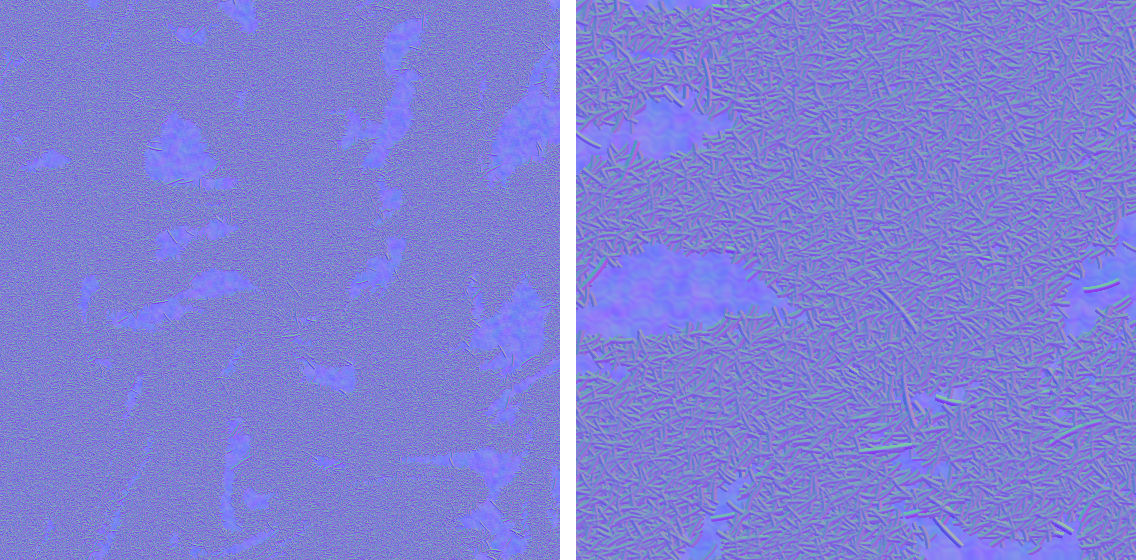
Left: the whole. Right: its middle third, enlarged.
A Shadertoy shader for this texture map:

```glsl
#define CELL 0.0075         // grid step of the fine needles
#define NEEDLES 9           // fine needles per cell
#define NEEDLE_LEN 0.0066   // largest half length
#define NEEDLE_WID 0.00095  // half width
#define STRAY_CELL 0.020    // grid step of the long loose needles
#define STRAY_LEN 0.017
#define STRAY_WID 0.0013
#define SLOPE 2.5           // steepness of a needle's flanks
#define BARE_LEVEL 0.66     // higher means fewer bare patches
#define PATCH_FREQ 14.0
#define GROUND_RELIEF 0.045
#define BLUE_TILT 0.5       // blue lost on up-facing flanks

const float PI = 3.14159265;
const float EDGE = 0.0014;               // softness of outlines
const vec2 CONTRAST = vec2(0.29, 0.38);  // red and green swing of needles
const float NEEDLE_BLUE = 0.63;
const float GROUND_BLUE = 0.93;

vec3 hash3(vec3 p) {
    p = fract(p * vec3(0.1031, 0.1030, 0.0973));
    p += dot(p, p.yxz + 33.33);
    return fract((p.xxy + p.yxx) * p.zyx);
}

mat2 rotation(float a) {
    float c = cos(a), s = sin(a);
    return mat2(c, s, -s, c);
}

// Layered, warped sines: large values are bare ground
float bareness(vec2 p) {
    float sum = 0.5 * (p.x - 0.5), amp = 1.0;
    vec2 q = rotation(-0.7) * p * PATCH_FREQ * vec2(0.85, 1.15) + vec2(2.3, 5.1);
    for (int i = 0; i < 5; i++) {
        q += 0.9 * sin(q.yx * 0.63 + float(i) * 1.9);
        q += 0.3 * sin(q.yx * 1.9 + float(i) * 2.7);
        sum += amp * sin(q.x) * sin(q.y);
        q = rotation(1.1) * q * 1.5 + 3.7;
        amp *= 0.8;
    }
    return sum;
}

// Soft lumps of the ground, as a surface normal
vec3 groundNormal(vec2 p) {
    vec2 slope = vec2(0.0);
    float freq = 110.0;
    for (int i = 0; i < 8; i++) {
        float a = float(i) * 2.4;
        vec2 dir = vec2(cos(a), sin(a));
        vec2 warp = 1.6 * sin(p.yx * freq * 0.57 + a);
        slope += dir * cos(dot(p, dir) * freq + warp.x + warp.y);
        freq *= 1.35;
    }
    return vec3(slope * GROUND_RELIEF, GROUND_BLUE);
}

// Coverage of |x| < limit with a soft edge
float band(float x, float limit) {
    return 1.0 - smoothstep(limit - 0.5 * EDGE, limit + 0.5 * EDGE, abs(x));
}

// Adds needles whose bareness lies in range; xyz = weighted normal, w = weight
void scatter(vec2 p, float cell, int count, vec2 size, vec2 range,
             float keep, float gain, float seed, inout vec4 acc) {
    vec2 home = floor(p / cell);
    for (int y = -1; y <= 1; y++)
    for (int x = -1; x <= 1; x++) {
        vec2 id = home + vec2(x, y);
        float bare = bareness((id + 0.5) * cell);
        for (int k = 0; k < count; k++) {
            vec3 place = hash3(vec3(id + 17.0, float(k) * 7.0 + seed));
            vec3 look = hash3(vec3(id + 61.0, float(k) * 5.0 + seed + 3.0));
            float level = bare + 0.4 * (look.z - 0.5);
            if (level < range.x || level > range.y || look.y > keep) continue;

            // Random heading, slightly more often along a shallow rise
            float u = PI * (look.x - 0.5);
            float angle = 0.4 + u - 0.2 * sin(2.0 * u);
            vec2 along = vec2(cos(angle), sin(angle));
            vec2 across = vec2(-along.y, along.x);
            float len = size.x * mix(0.5, 1.0, fract(look.z * 13.0));
            float wid = size.y * mix(0.75, 1.15, fract(look.x * 29.0));

            vec2 q = p - (id + place.xy) * cell;
            float t = dot(q, along);
            float d = dot(q, across) + 0.3 * (look.z - 0.5) * t * t / len;
            float cover = band(d, wid) * band(t, len);

            // Rounded flanks; the higher needle dominates the blend
            vec3 n = normalize(vec3(across * clamp(d / wid, -1.0, 1.0) * SLOPE, 1.0));
            vec3 shade = vec3(n.xy * CONTRAST * gain, NEEDLE_BLUE + 0.3 * (n.z - 0.58));
            acc += cover * exp2(12.0 * place.z) * vec4(shade, 1.0);
        }
    }
}

void mainImage(out vec4 fragColor, in vec2 fragCoord) {
    vec2 p = fragCoord / iResolution.y;

    vec4 acc = 0.3 * vec4(groundNormal(p), 1.0);
    scatter(p, CELL, NEEDLES, vec2(NEEDLE_LEN, NEEDLE_WID),
            vec2(-9.0, BARE_LEVEL), 1.0, 1.0, 1.0, acc);
    scatter(p, STRAY_CELL, 2, vec2(STRAY_LEN, STRAY_WID),
            vec2(BARE_LEVEL - 0.35, BARE_LEVEL + 0.35), 0.3, 1.6, 90.0, acc);

    vec3 color = 0.5 + 0.5 * acc.xyz / acc.w;
    color.b -= BLUE_TILT * (color.g - 0.5);
    fragColor = vec4(clamp(color, 0.0, 1.0), 1.0);
}
```
